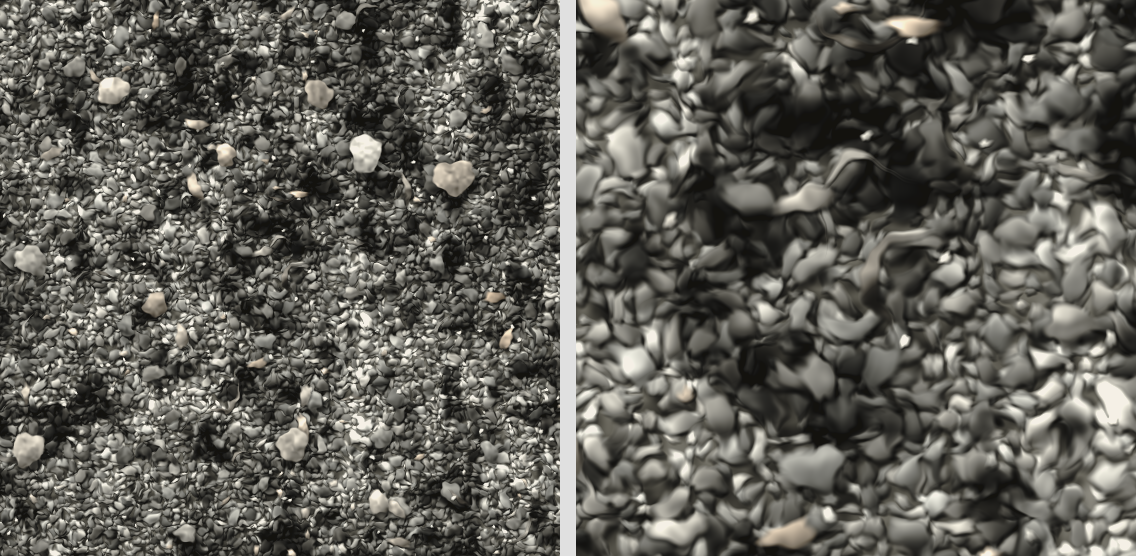
Left: the whole. Right: its middle third, enlarged.
Reproduce this texture procedurally as a Shadertoy shader.

```glsl
#define BLUR 0.0021
#define SHADOW 0.5
#define RELIEF 0.33
#define ROUGHNESS 0.85
#define WARP 0.010
#define CLUMPING 1.6
#define PIT_LIGHT 0.42
#define LIGHT vec2(-0.45, 0.89)
#define SOIL vec3(0.24, 0.235, 0.215)
#define STONE vec3(1.0, 0.998, 0.945)
#define STRAW vec3(1.10, 0.98, 0.83)

float hash(vec2 p) {
    return fract(sin(dot(p, vec2(127.1, 311.7))) * 43758.5453);
}

float noise(vec2 p) {
    vec2 i = floor(p), f = fract(p);
    f = f * f * (3.0 - 2.0 * f);
    return mix(mix(hash(i), hash(i + vec2(1, 0)), f.x),
               mix(hash(i + vec2(0, 1)), hash(i + vec2(1, 1)), f.x), f.y);
}

// Surface grit, centred on zero
float grit(vec2 uv) {
    return 0.55 * noise(uv * 62.0) + 0.45 * noise(uv * 135.0 + 31.0) - 0.5;
}

// Uneven patches several crumbs wide, centred on zero
float patches(vec2 uv) {
    return 0.35 * noise(uv * 6.0) + 0.35 * noise(uv * 14.0 + 17.0)
         + 0.30 * noise(uv * 30.0 + 43.0) - 0.5;
}

vec2 wobble(vec2 p) {
    return vec2(noise(p), noise(p + 57.0)) - 0.5;
}

// Distance ratio of a bent, lumpy ellipse: 1 on its outline
float outline(vec2 p, vec2 axes, float bend, float phase) {
    p.y += bend * (p.x * p.x / axes.x - 0.4 * axes.x);
    vec2 q = p / axes;
    float a = atan(q.y, q.x + 1e-5);
    float lumps = 1.0 + 0.08 * sin(3.0 * a + phase) + 0.07 * sin(5.0 * a + 2.3 * phase);
    return length(q) / lumps;
}

// One layer of jittered grains; radius is the long half axis in cells
void scatter(inout vec3 color, vec2 uv, float cells, float density,
             vec2 radius, float stretch, float bend, vec2 tone, float warmth) {
    vec2 p = uv * cells;
    vec2 home = floor(p);
    float rough = grit(uv + cells);
    for (int j = -1; j <= 1; j++)
    for (int i = -1; i <= 1; i++) {
        vec2 cell = home + vec2(i, j);
        vec2 id = cell + cells * 1.37;
        if (hash(id) > density) continue;

        // Random placement and proportions
        vec2 jitter = vec2(hash(id + 11.3), hash(id + 23.7));
        vec2 local = p - cell - 0.2 - 0.6 * jitter;
        float angle = 6.2832 * hash(id + 37.1);
        float c = cos(angle), s = sin(angle);
        mat2 turn = mat2(c, -s, s, c);
        float size = mix(radius.x, radius.y, hash(id + 41.9));
        float thin = size / mix(0.5 + 0.5 * stretch, stretch, hash(id + 53.3));
        vec2 axes = vec2(size, thin);
        float curve = bend * (hash(id + 61.7) - 0.5);
        float phase = 6.2832 * hash(id + 71.9);

        // Cast shadow, then the lit body
        vec2 shifted = local + LIGHT * 0.35 * thin;
        float shade = outline(turn * shifted, axes, curve, phase);
        color *= 1.0 - SHADOW * smoothstep(1.5, 0.75, shade);

        float d = outline(turn * local, axes, curve, phase);
        float soft = min(max(BLUR, 0.7 / iResolution.y) * cells / thin, 0.6);
        float body = smoothstep(1.0 + soft, 1.0 - soft, d);
        float facing = clamp(dot(local, LIGHT) / thin, -1.0, 1.0);
        float lit = 0.97 + RELIEF * facing + ROUGHNESS * rough;
        float value = mix(tone.x, tone.y, hash(id + 83.1));
        vec3 tint = mix(STONE, STRAW, warmth * hash(id + 97.7));
        color = mix(color, value * lit * tint, body);
    }
}

void mainImage(out vec4 fragColor, in vec2 fragCoord) {
    vec2 uv = fragCoord / iResolution.y;
    vec2 fine = uv + 0.45 * WARP * wobble(uv * 105.0);
    vec2 ground = fine + WARP * wobble(uv * 46.0 + 13.0);

    // Dark soil in the gaps
    vec3 color = SOIL * (1.0 + 1.5 * grit(uv));

    // Crumbs, from fine to coarse
    scatter(color, ground, 93.0, 0.92, vec2(0.38, 0.62), 1.7, 0.4, vec2(0.34, 0.72), 0.15);
    scatter(color, ground, 59.0, 0.72, vec2(0.30, 0.62), 1.9, 0.6, vec2(0.28, 0.70), 0.15);
    scatter(color, ground, 37.0, 0.36, vec2(0.28, 0.55), 1.8, 0.5, vec2(0.28, 0.64), 0.15);

    // Clumps and deep pits
    float pit = smoothstep(0.12, 0.42, noise(ground * 27.0 + 71.0));
    color *= 1.1 * (1.0 + CLUMPING * patches(ground)) * mix(PIT_LIGHT, 1.0, pit);

    // Curled fibres, stones, pale chips and glints
    scatter(color, ground, 20.0, 0.10, vec2(0.26, 0.46), 1.5, 0.2, vec2(0.34, 0.60), 0.2);
    scatter(color, ground, 13.0, 0.20, vec2(0.20, 0.40), 8.0, 1.4, vec2(0.30, 0.60), 0.4);
    scatter(color, ground, 43.0, 0.05, vec2(0.20, 0.38), 2.0, 0.5, vec2(0.66, 0.90), 0.8);
    scatter(color, fine, 83.0, 0.04, vec2(0.24, 0.36), 1.4, 0.0, vec2(0.80, 1.05), 0.2);
    scatter(color, fine, 16.0, 0.06, vec2(0.22, 0.42), 3.0, 0.2, vec2(0.56, 0.82), 1.0);

    // Sparse pebbles
    scatter(color, fine, 8.0, 0.13, vec2(0.16, 0.32), 1.3, 0.1, vec2(0.52, 0.80), 0.6);

    // Lift the mid tones, deepen the gaps
    color += 0.08 * smoothstep(0.14, 0.40, color) - 0.02;
    fragColor = vec4(clamp(color, vec3(0.075, 0.07, 0.055), vec3(0.96, 0.94, 0.90)), 1.0);
}
```
